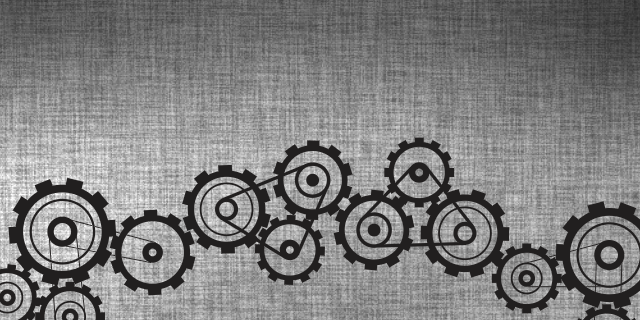
Write a Shadertoy shader that draws this background.

```glsl
// Dark clockwork gears, linked by belts, over a grey woven cloth.
// Gears are distance functions folded by angle; belts are outer tangents
// of circle pairs; the cloth is stretched value noise over soft light.
// Lengths are in hundredths of the canvas height.

const vec3 INK = vec3(0.13, 0.12, 0.12);
const float THICK = 0.5;
const float THIN = 0.14;
const int GEAR_COUNT = 13;

// Centre x, centre y, outer radius
const vec3 GEARS[13] = vec3[13](
    vec3(19.5, 27.6, 16.7), vec3(47.7, 21.1, 13.3), vec3(70.8, 34.6, 13.8),
    vec3(97.7, 43.7, 12.4), vec3(90.6, 21.9, 10.9), vec3(116.9, 28.1, 12.5),
    vec3(131.0, 46.1, 10.9), vec3(145.3, 27.1, 13.8), vec3(164.6, 13.0, 10.9),
    vec3(190.4, 20.3, 16.7), vec3(2.3, 7.0, 10.4), vec3(21.9, 1.0, 10.9),
    vec3(189.6, -6.0, 10.9));

// Clockwise turn of the first tooth from the top, in degrees
const float TURNS[13] = float[13](14.0, -3.0, -2.0, 1.0, 2.0, 5.0, 0.0,
    -17.0, 0.0, -15.0, 8.0, 0.0, 0.0);
const int STYLES[13] = int[13](0, 3, 1, 2, 3, 2, 3, 1, 4, 0, 4, 4, 4);

// Ring radius, ring half width, hub radius, hub hole radius
const vec4 HUBS[5] = vec4[5](
    vec4(9.9, 0.35, 4.7, 2.7), vec4(8.1, 0.28, 3.6, 2.3),
    vec4(5.0, 0.55, 2.0, -1.0), vec4(0.0, -1.0, 3.2, 1.2),
    vec4(4.7, 0.28, 2.6, 1.2));

float hash(vec2 p) {
    return fract(sin(dot(p, vec2(127.1, 311.7))) * 43758.5453);
}

float noise(vec2 p) {
    vec2 i = floor(p), f = fract(p);
    f = f * f * (3.0 - 2.0 * f);
    return mix(mix(hash(i), hash(i + vec2(1, 0)), f.x),
               mix(hash(i + vec2(0, 1)), hash(i + vec2(1, 1)), f.x), f.y);
}

float segment(vec2 p, vec2 a, vec2 b) {
    vec2 ab = b - a;
    return length(p - a - ab * clamp(dot(p - a, ab) / dot(ab, ab), 0.0, 1.0));
}

// Distance to the outer tangent on the left side going from circle a to b
float tangent(vec2 p, vec3 a, vec3 b) {
    vec2 ab = b.xy - a.xy;
    float span = length(ab);
    vec2 dir = ab / span;
    float s = (a.z - b.z) / span;
    vec2 normal = vec2(-dir.y, dir.x) * sqrt(1.0 - s * s) + dir * s;
    return segment(p, a.xy + normal * a.z, b.xy + normal * b.z);
}

float pairBelt(vec2 p, vec3 a, vec3 b) {
    return min(tangent(p, a, b), tangent(p, b, a));
}

float tripleBelt(vec2 p, vec3 a, vec3 b, vec3 c) {
    return min(tangent(p, a, b), min(tangent(p, b, c), tangent(p, c, a)));
}

// Belt track: a gear centre with its own wrap radius
vec3 track(int i, float radius) {
    return vec3(GEARS[i].xy, radius);
}

float gear(vec2 p, float radius, float teeth, float turn, vec4 hub) {
    float r = length(p);
    float pitch = 6.28319 / teeth;
    float angle = atan(p.x, p.y) - turn;
    angle = mod(angle + 0.5 * pitch, pitch) - 0.5 * pitch;
    vec2 q = r * vec2(sin(angle), cos(angle));
    float tooth = max(abs(q.x) - 1.55 * radius / teeth, q.y - radius);
    float rim = max(min(r - 0.88 * radius, tooth), 0.735 * radius - r);
    float ring = abs(r - hub.x) - hub.y;
    // A negative ring width means there is no ring
    if (hub.y < 0.0) ring = rim;
    return min(rim, min(ring, max(r - hub.z, hub.w - r)));
}

float glow(vec2 p, vec2 centre, vec2 size) {
    vec2 q = (p - centre) / size;
    return exp(-dot(q, q));
}

float cloth(vec2 p) {
    // Soft light, with darker upper corners
    float light = mix(0.62, 0.37, smoothstep(40.0, 102.0, p.y));
    light += 0.17 * glow(p, vec2(5, 32), vec2(55, 36));
    light += 0.07 * glow(p, vec2(95, 62), vec2(60, 28));
    light -= 0.14 * glow(p, vec2(205, 90), vec2(45, 45));
    light -= 0.06 * glow(p, vec2(0, 105), vec2(35, 30));
    light -= 0.06 * glow(p, vec2(110, 0), vec2(50, 20));
    // Upright threads, level threads and grain
    float weave = noise(p * vec2(2.3, 0.13)) + noise(p.yx * vec2(2.3, 0.13) + 71.0)
                + 1.2 * noise(p * 2.5 + 19.0) - 1.6;
    return light * (1.0 + 0.27 * weave);
}

void mainImage(out vec4 fragColor, in vec2 fragCoord) {
    float pixel = 100.0 / iResolution.y;
    vec2 p = fragCoord * pixel;

    float d = 1e3;
    for (int i = 0; i < GEAR_COUNT; i++) {
        vec3 g = GEARS[i];
        float teeth = g.z < 11.5 ? 12.0 : 10.0;
        d = min(d, gear(p - g.xy, g.z, teeth, radians(TURNS[i]), HUBS[STYLES[i]]));
    }

    // Broad belts around three gears, fine belts around two
    float broad = min(tripleBelt(p, track(2, 3.2), track(3, 5.0), track(4, 2.7)),
                      tripleBelt(p, track(5, 5.0), track(6, 2.7), track(7, 3.2)));
    float fine = min(pairBelt(p, track(0, 4.2), track(1, 3.2)),
                     pairBelt(p, track(0, 4.2), track(11, 4.7)));
    fine = min(fine, pairBelt(p, track(9, 4.0), track(12, 4.0)));
    fine = min(fine, tangent(p, track(8, 4.7), track(9, 4.2)));
    fine = min(fine, segment(p, vec2(165.0, 10.4), vec2(193.0, 10.4)));
    d = min(d, min(broad - THICK, fine - THIN));

    float cover = clamp(0.5 - d / pixel, 0.0, 1.0);
    fragColor = vec4(mix(vec3(cloth(p)), INK, cover), 1.0);
}
```
